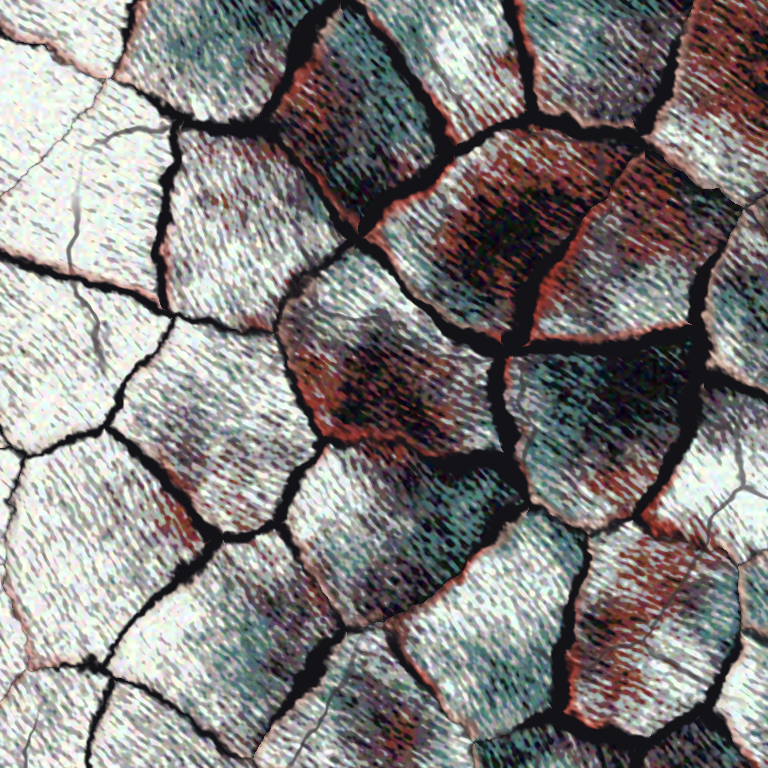
Give the GLSL for this texture, as a three.js fragment shader.

```glsl
// Weathered, finely grooved hide split into plates by dark cracks with rusty rims.
varying vec2 vUv;

const vec3 INK = vec3(0.07, 0.07, 0.09);
const vec3 MAUVE = vec3(0.34, 0.30, 0.33);
const vec3 TEAL = vec3(0.32, 0.46, 0.46);
const vec3 GREY = vec3(0.64, 0.66, 0.65);
const vec3 CHALK = vec3(0.92, 0.97, 0.94);
const vec3 RUST = vec3(0.48, 0.23, 0.20);
const vec3 RED = vec3(0.70, 0.24, 0.19);
const vec3 TAN = vec3(0.78, 0.61, 0.55);
const vec2 RIM_SIDE = vec2(-0.92, -0.38);  // borders facing this way get a rim
const float PLATE_SCALE = 4.5;             // plates across the canvas
const float PLATE_TURN = -0.45;            // lean of the plate rows, radians
const float JITTER = 0.66;
const float CRACK_WIDTH = 0.0095;
const float RIM_WIDTH = 0.016;
const float GROOVE_TURN = -0.75;           // direction of the grooves
const float GROOVE_FREQ = 540.0;
const float GROOVE_DEPTH = 0.085;
const float GRAIN_DEPTH = 0.55;
const float BLOTCH_DEPTH = 1.25;

struct Plate {
  float edge;   // distance to the nearest border, canvas units
  vec2 normal;  // from this plate towards that border
  vec2 centre;  // offset to the plate centre, canvas units
  float id;
};

vec2 hash2(vec2 p) {
  vec2 k = vec2(dot(p, vec2(127.1, 311.7)), dot(p, vec2(269.5, 183.3)));
  return fract(sin(k) * 43758.5);
}

float noise(vec2 p) {
  vec2 i = floor(p), f = fract(p);
  f = f * f * (3.0 - 2.0 * f);
  float low = mix(hash2(i).x, hash2(i + vec2(1, 0)).x, f.x);
  float high = mix(hash2(i + vec2(0, 1)).x, hash2(i + vec2(1, 1)).x, f.x);
  return mix(low, high, f.y);
}

float layered(vec2 p) {
  return 0.5 * noise(p) + 0.3 * noise(p * 2.1 + 7.3) + 0.2 * noise(p * 4.3 + 3.1);
}

mat2 turn(float a) {
  return mat2(cos(a), -sin(a), sin(a), cos(a));
}

// Bends straight borders with layered sines and a little noise.
vec2 warp(vec2 p) {
  vec2 slow = sin(p.yx * vec2(11.0, 9.0) + vec2(0.7, 2.1));
  vec2 quick = sin(p.yx * vec2(29.0, 33.0) + slow * 2.0);
  vec2 rough = vec2(noise(p * 34.0), noise(p * 34.0 + 17.0)) - 0.5;
  vec2 fray = vec2(noise(p * 95.0), noise(p * 95.0 + 23.0)) - 0.5;
  return p + 0.018 * slow + 0.007 * quick + 0.015 * rough + 0.006 * fray;
}

// Cellular pattern with true distances to the cell borders.
Plate plates(vec2 p, float scale, vec2 offset) {
  mat2 m = turn(PLATE_TURN);
  vec2 q = m * p * scale + offset;
  vec2 cell = floor(q), home = cell, toHome = vec2(0.0);
  float nearest = 9.0;
  for (int y = -1; y <= 1; y++) for (int x = -1; x <= 1; x++) {
    vec2 c = cell + vec2(x, y);
    vec2 r = c + 0.5 + JITTER * (hash2(c) - 0.5) - q;
    if (dot(r, r) < nearest) { nearest = dot(r, r); toHome = r; home = c; }
  }
  float edge = 9.0;
  vec2 normal = vec2(1.0, 0.0);
  for (int y = -2; y <= 2; y++) for (int x = -2; x <= 2; x++) {
    vec2 c = home + vec2(x, y);
    vec2 r = c + 0.5 + JITTER * (hash2(c) - 0.5) - q;
    vec2 between = r - toHome;
    if (dot(between, between) > 0.0001) {
      vec2 n = normalize(between);
      float d = dot(0.5 * (r + toHome), n);
      if (d < edge) { edge = d; normal = n; }
    }
  }
  return Plate(edge / scale, normal * m, toHome * m / scale, hash2(home + 5.0).x);
}

void main() {
  vec2 p = vUv, bent = warp(p);
  Plate plate = plates(bent, PLATE_SCALE, vec2(3.4, 8.2));
  Plate minor = plates(bent, PLATE_SCALE * 0.8, vec2(21.6, 4.3));
  float side = dot(plate.normal, RIM_SIDE);
  float right = smoothstep(0.02, 0.62, p.x + 0.25 * (layered(p * 4.0) - 0.5));

  // Grooves: wavering ridges broken up by fine stretched grain.
  vec2 g = turn(GROOVE_TURN + 0.5 * (plate.id - 0.5)) * p;
  g.y += 0.007 * sin(g.x * 15.0 + plate.id * 20.0);
  float groove = sin(g.y * GROOVE_FREQ + 6.0 * noise(g * vec2(30.0, 50.0)));
  float grain = 0.55 * noise(g * vec2(75.0, 190.0)) + 0.45 * noise(g * vec2(170.0, 260.0)) - 0.5;

  // Broad light and shade, with dark hearts in some plates.
  float blotch = layered(p * 5.5 + plate.id * 9.0) - 0.5;
  float heart = smoothstep(0.14, 0.01, length(plate.centre)) * smoothstep(0.25, 0.8, plate.id);
  float tone = mix(0.80, 0.52, right) + BLOTCH_DEPTH * blotch * mix(0.4, 1.0, right);
  tone += 0.20 * (plate.id - 0.5) - 0.40 * heart * right;
  tone -= 0.16 * exp(-plate.edge / 0.018) * (1.0 - 0.5 * side) * right;
  tone += GROOVE_DEPTH * groove + GRAIN_DEPTH * grain;

  // Tone to colour, with rust creeping into the darker parts.
  float rust = layered(p * 6.0 + 31.0) + 0.12 * right;
  vec3 dark = mix(TEAL, MAUVE, smoothstep(0.52, 0.64, rust));
  dark = mix(dark, RUST, smoothstep(0.66, 0.80, rust));
  vec3 color = mix(INK, dark, smoothstep(0.12, 0.40, tone));
  color = mix(color, GREY, smoothstep(0.42, 0.62, tone));
  color = mix(color, CHALK, smoothstep(0.62, 0.83, tone));
  vec3 fringe = vec3(noise(p * 190.0), noise(p * 190.0 + 40.0), noise(p * 190.0 + 80.0));
  color += 0.16 * (fringe - 0.5) + vec3(0.02, -0.01, -0.01) * (1.0 - right);

  // Thin secondary cracks.
  float thin = smoothstep(0.005, 0.001, minor.edge) * smoothstep(0.42, 0.60, noise(p * 5.0 + 12.0));
  color = mix(color, MAUVE * 0.7, 0.7 * thin);

  // Main cracks, uneven, wide on the shaded side and rimmed on the other.
  float wear = smoothstep(0.15, 0.85, noise(p * 8.0 + 50.0));
  float width = CRACK_WIDTH * mix(0.4, 1.0, right) * (0.2 + 1.1 * wear) * (1.0 - 0.45 * side);
  float ragged = plate.edge + 0.006 * grain;
  float rim = smoothstep(RIM_WIDTH, 0.001, ragged - width) * smoothstep(-0.15, 0.5, side);
  rim *= smoothstep(0.15, 0.5, noise(p * 11.0 + 90.0));
  vec3 rimColor = mix(RED, TAN, smoothstep(0.42, 0.68, noise(p * 7.0 + 70.0)));
  color = mix(color, rimColor * (0.9 + 0.7 * grain), rim * mix(0.4, 0.9, right));
  float crack = smoothstep(width + 0.004, width - 0.003, ragged);
  color = mix(color, INK, crack * mix(0.55, 1.0, smoothstep(0.05, 0.35, wear)));

  gl_FragColor = vec4(clamp(color, 0.0, 1.0), 1.0);
}
```
